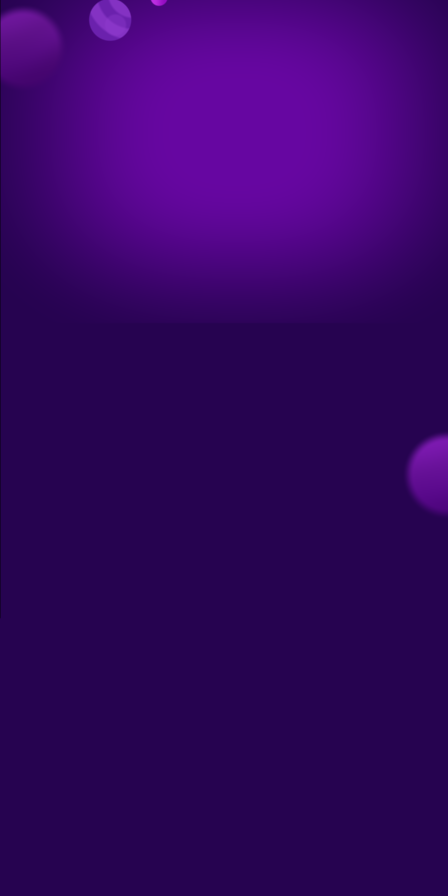
A WebGL 1 fragment shader for this background:

```glsl
precision highp float;
uniform vec2 u_resolution;

#define BASE vec3(0.15, 0.012, 0.315)
#define GLOW vec3(0.40, 0.025, 0.63)
#define ORB_LIGHT vec3(0.48, 0.10, 0.68)
#define ORB_DARK vec3(0.31, 0.02, 0.50)
#define STRIPE_LIGHT vec3(0.58, 0.24, 0.82)
#define STRIPE_DARK vec3(0.42, 0.13, 0.68)
#define GLOW_CENTER vec2(0.53, 0.295)
#define GLOW_STRETCH 1.27
#define GLOW_INNER 0.11
#define GLOW_OUTER 0.51
#define GLOW_END 0.721
#define LINE_STRENGTH 0.4

// Coverage of a disc whose rim fades over the given width
float disc(vec2 offset, float radius, float blur) {
  return 1.0 - smoothstep(radius - blur, radius + blur, length(offset));
}

// Wide superellipse of light, ending at a faint seam
float glowAmount(vec2 p, float pixel) {
  vec2 q = abs(p - GLOW_CENTER) / vec2(GLOW_STRETCH, 1.0);
  vec2 powered = pow(q + 0.0001, vec2(2.5));
  float dist = pow(powered.x + powered.y, 0.4);
  float seam = 1.0 - smoothstep(GLOW_END - pixel, GLOW_END + pixel, p.y);
  return (1.0 - smoothstep(GLOW_INNER, GLOW_OUTER, dist)) * seam;
}

// Out-of-focus sphere, lit from above, with faint slanted bands
vec3 blurredOrb(vec3 color, vec2 offset, float radius, float brightness) {
  vec2 q = offset / radius;
  float shade = smoothstep(-1.1, 1.0, q.y + 0.15 * q.x);
  float band = sin(5.0 * (q.y + 0.5 * q.x + 0.25 * q.x * q.x));
  vec3 body = mix(ORB_LIGHT, ORB_DARK, shade) * (brightness + 0.02 * band);
  return mix(color, body, disc(offset, radius, 0.15 * radius));
}

// Sharp sphere wrapped in a few broad curved stripes
vec3 stripedOrb(vec3 color, vec2 offset, float radius, float pixel) {
  vec2 q = offset / radius;
  float edge = 1.5 * pixel / radius;
  float bend = length(q - vec2(1.1, -1.3));
  float wave = abs(fract(bend * 0.95 + 0.1) - 0.5);
  float stripe = smoothstep(0.25 - edge, 0.25 + edge, wave);
  vec3 body = mix(STRIPE_DARK, STRIPE_LIGHT, 0.6 * stripe);
  float patchMask = disc(q - vec2(0.25, 0.25), 0.5, edge);
  body = mix(body, STRIPE_LIGHT, 0.35 * patchMask);
  return mix(color, body, disc(offset, radius, pixel));
}

void main() {
  // Width is one unit; y runs down from the top edge
  vec2 p = vec2(gl_FragCoord.x, u_resolution.y - gl_FragCoord.y) / u_resolution.x;
  float pixel = 1.0 / u_resolution.x;

  vec3 color = mix(BASE, GLOW, glowAmount(p, pixel));

  // Floating spheres
  color = blurredOrb(color, p - vec2(0.052, 0.108), 0.086, 0.88);
  color = blurredOrb(color, p - vec2(0.998, 1.060), 0.087, 1.0);
  color = stripedOrb(color, p - vec2(0.246, 0.044), 0.047, pixel);

  // Small bright bead cut by the top edge
  vec2 bead = p - vec2(0.355, -0.006);
  vec3 beadColor = mix(vec3(0.74, 0.18, 0.88), vec3(0.58, 0.05, 0.76),
                       smoothstep(-0.012, 0.014, bead.x));
  color = mix(color, beadColor, disc(bead, 0.019, pixel));

  // Thin dark line along the upper left side
  float line = 1.0 - smoothstep(0.001, 0.001 + pixel, p.x);
  line *= 1.0 - smoothstep(1.380 - pixel, 1.380 + pixel, p.y);
  color *= 1.0 - LINE_STRENGTH * line;

  gl_FragColor = vec4(color, 1.0);
}
```
